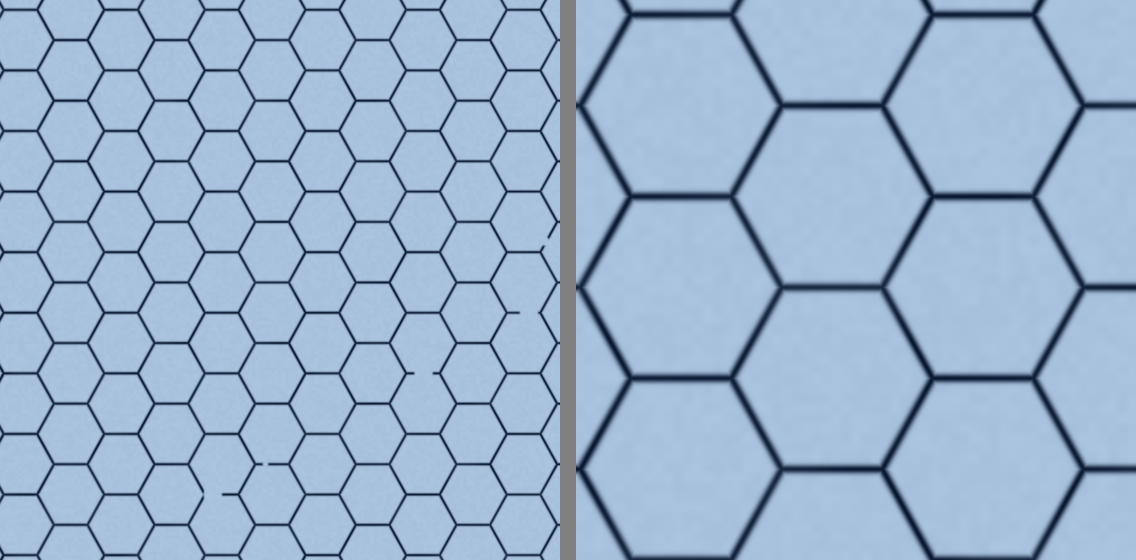
Left: the whole. Right: its middle third, enlarged.
Reproduce this pattern procedurally as a three.js fragment shader.

```glsl
// Flat-topped honeycomb of thin, dark, soft-edged outlines on pale blue.
// Two offset lattices of hexagon distances give the outlines; a row of worn
// gaps crosses the lower right, and noise varies the ink and grains the fill.

varying vec2 vUv;

const vec3 FILL_COLOR = vec3(0.66, 0.76, 0.87);
const vec3 INK_COLOR = vec3(0.02, 0.08, 0.18);

const float COLUMN_STEP = 0.08985;          // between neighbouring columns
const float ROW_STEP = 0.1082;              // between cells in one column
const vec2 FIRST_CENTER = vec2(0.0365, 0.0628);

const float LINE_SOFT_RADIUS = 0.0026;      // falloff of the ink profile
const float LINE_TAPER = 0.06;              // heavier left, finer right
const float INK_VARIATION = 0.14;
const float INK_PATCHES = 24.0;
const float GRAIN_SCALE = 170.0;
const float GRAIN_AMOUNT = 0.022;

const int WEAR_COUNT = 7;                   // edges passed by the worn row
const vec2 WEAR_START = vec2(0.380, 0.117);
const vec2 WEAR_STEP = vec2(0.0941, 0.0542);
const float WEAR_RADIUS = 0.0165;
const float WEAR_SOFTNESS = 0.003;
const vec3 STRAY_WEAR = vec3(0.9733, 0.569, 0.008); // centre and radius

float hash(vec2 p) {
  vec3 q = fract(p.xyx * 0.1031);
  q += dot(q, q.yzx + 33.33);
  return fract((q.x + q.y) * q.z);
}

float valueNoise(vec2 p) {
  vec2 cell = floor(p);
  vec2 f = fract(p);
  f = f * f * (3.0 - 2.0 * f);
  float low = mix(hash(cell), hash(cell + vec2(1.0, 0.0)), f.x);
  float high = mix(hash(cell + vec2(0.0, 1.0)), hash(cell + 1.0), f.x);
  return mix(low, high, f.y);
}

// Distance inward from the nearest hexagon edge; negative outside.
float hexInside(vec2 p) {
  float halfHeight = 0.5 * ROW_STEP;
  float halfEdge = COLUMN_STEP / 3.0;
  vec2 slantNormal = normalize(vec2(halfHeight, halfEdge));
  p = abs(p);
  float slant = dot(vec2(2.0 * halfEdge, 0.0) - p, slantNormal);
  return min(halfHeight - p.y, slant);
}

// Distance to the closest outline, whichever lattice owns the point.
float outlineDistance(vec2 p) {
  vec2 period = vec2(2.0 * COLUMN_STEP, ROW_STEP);
  vec2 a = mod(p - FIRST_CENTER + 0.5 * period, period) - 0.5 * period;
  vec2 b = mod(p - FIRST_CENTER, period) - 0.5 * period;
  return abs(max(hexInside(a), hexInside(b)));
}

float gapMask(vec2 p, vec2 center, float radius) {
  float d = length(p - center);
  return 1.0 - smoothstep(radius - WEAR_SOFTNESS, radius + WEAR_SOFTNESS, d);
}

// Gaps along a slanted row: large on even steps, small or absent on odd ones.
float wear(vec2 p) {
  float worn = gapMask(p, STRAY_WEAR.xy, STRAY_WEAR.z);
  for (int n = 0; n < WEAR_COUNT; n++) {
    float i = float(n);
    float parity = mod(i, 2.0) < 0.5 ? 1.0 : 0.6 * step(i, 1.5);
    float radius = WEAR_RADIUS * parity * min(1.0, 0.5 * abs(i - 2.0));
    if (radius > 0.0) {
      worn = max(worn, gapMask(p, WEAR_START + i * WEAR_STEP, radius));
    }
  }
  return worn;
}

void main() {
  // Soft ink line with slight changes of weight and strength
  float radius = LINE_SOFT_RADIUS * (1.0 + LINE_TAPER * (1.0 - 2.0 * vUv.x));
  float d = outlineDistance(vUv) / radius;
  float strength = 1.0 - INK_VARIATION * valueNoise(vUv * INK_PATCHES);
  float ink = exp(-d * d) * strength * (1.0 - wear(vUv));

  // Faint grain in the fill
  float grain = GRAIN_AMOUNT * (valueNoise(vUv * GRAIN_SCALE) - 0.5);
  gl_FragColor = vec4(mix(FILL_COLOR + grain, INK_COLOR, ink), 1.0);
}
```
